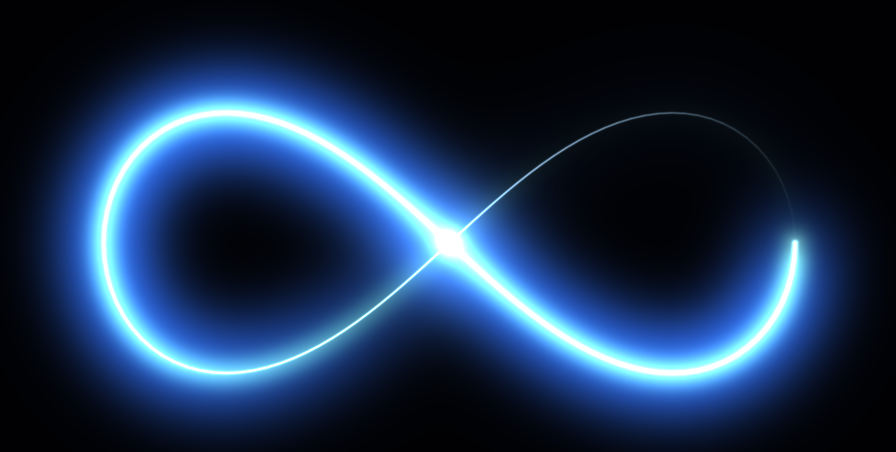
Give the GLSL for this background, as a WebGL 1 fragment shader.

```glsl
precision highp float;
// A glowing blue figure-eight light trail on black, fading along its path.
uniform vec2 u_resolution;

const float TAU = 6.2831853;
const int STEPS = 128;

// Figure-eight starting at the right tip and heading down, t in 0..TAU
vec2 trail(float t) {
  float s = sin(t), c = cos(t);
  return vec2(0.765 * c, -0.705 * s * c) / (1.0 + 0.5 * s * s);
}

float segmentDistance(vec2 p, vec2 a, vec2 b) {
  vec2 ab = b - a;
  return length(p - a - ab * clamp(dot(p - a, ab) / dot(ab, ab), 0.0, 1.0));
}

// Line integral weight of a Gaussian glow, about 1 on a straight line
float glow(float d, float sigma, float len) {
  return len / (2.507 * sigma) * exp(-0.5 * d * d / (sigma * sigma));
}

void main() {
  vec2 p = (gl_FragCoord.xy - 0.5 * u_resolution) / u_resolution.y;
  p -= vec2(0.003, -0.0375);
  float pixel = 1.0 / u_resolution.y;

  float wide = 0.0, narrow = 0.0, core = 0.0, halo = 0.0;
  vec2 a = trail(0.0);
  for (int i = 1; i <= STEPS; i++) {
    float t = TAU * float(i) / float(STEPS);
    vec2 b = trail(t);
    float d = segmentDistance(p, a, b);
    float len = length(b - a);

    // The glow dies out before the thin line does
    float strength = 1.0 - 0.96 * smoothstep(3.3, 5.3, t);
    wide += strength * glow(d, 0.085, len);
    narrow += strength * glow(d, 0.025, len);

    float width = max(mix(0.0058, 0.0024, smoothstep(2.2, 4.3, t)), 0.7 * pixel);
    float fade = 1.0 - smoothstep(4.5, 6.4, t);
    core = max(core, fade * exp(-d * d / (width * width)));
    halo = max(halo, strength * exp(-d / (2.5 * width)));
    a = b;
  }

  // Layers from the broad blue haze to the white-hot line
  vec3 color = vec3(0.002, 0.005, 0.015);
  color += vec3(0.16, 0.36, 0.80) * wide;
  color += vec3(0.20, 0.38, 0.22) * narrow;
  color += vec3(0.25, 0.28, 0.15) * halo;
  color += vec3(0.65, 0.80, 0.95) * core;

  // Flare at the crossing
  float r = length(p);
  color += vec3(0.28, 0.38, 0.20) * exp(-r / 0.06);
  color += vec3(0.9) * exp(-r * r / 0.0006);

  gl_FragColor = vec4(min(color, 1.0), 1.0);
}
```
